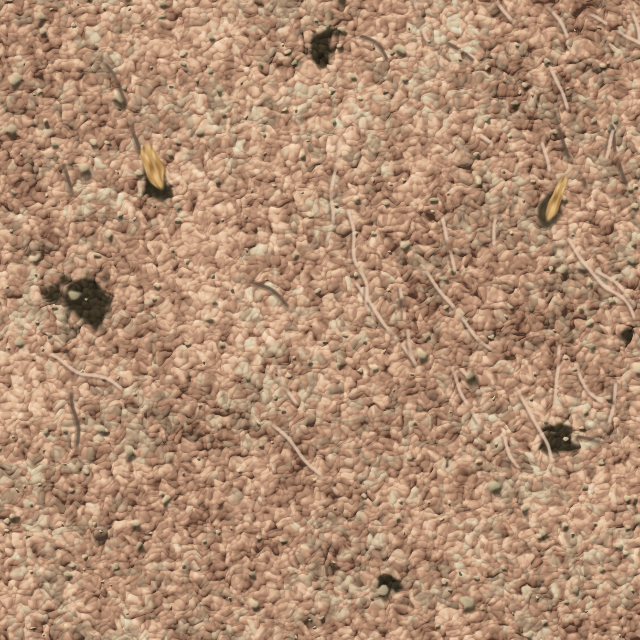
This texture is drawn by a Shadertoy shader. Its source:

```glsl
// Dry gritty soil seen from above: soft lit grains at two sizes set the tone,
// which a colour ramp turns into browns. Pebbles with shadows, dark hollows,
// dead stalks and two seed pods are scattered over it.

const vec2 LIGHT = vec2(-0.4, 0.92);
const vec3 SHADOW = vec3(0.17, 0.15, 0.10);

vec2 hash2(vec2 p) {
    vec3 q = fract(p.xyx * vec3(0.1031, 0.1030, 0.0973));
    q += dot(q, q.yzx + 33.33);
    return fract((q.xx + q.yz) * q.zy);
}

float noise(vec2 p) {
    vec2 i = floor(p), f = fract(p);
    f = f * f * (3.0 - 2.0 * f);
    return mix(mix(hash2(i).x, hash2(i + vec2(1, 0)).x, f.x),
               mix(hash2(i + vec2(0, 1)).x, hash2(i + vec2(1, 1)).x, f.x), f.y);
}

// Smooth cellular grains: x is a tone centred on zero, y a hue number
vec2 grains(vec2 p) {
    vec2 cell = floor(p), sum = vec2(0);
    float total = 0.0;
    for (int y = -1; y <= 1; y++)
    for (int x = -1; x <= 1; x++) {
        vec2 id = cell + vec2(x, y);
        vec2 d = p - id - hash2(id);
        vec2 look = hash2(id + 71.3);
        float weight = exp(-10.0 * dot(d, d));
        sum += weight * vec2((look.x - 0.5) * 2.6 + 1.8 * dot(d, LIGHT), look.y);
        total += weight;
    }
    float gap = -log(total + 1e-5) / 10.0;
    return sum / total - vec2(1.6 * (gap - 0.14), 0.0);
}

// Tone in standard deviations to soil colour
vec3 soilRamp(float t) {
    vec3 c = mix(vec3(0.30, 0.21, 0.16), vec3(0.52, 0.37, 0.29), clamp((t + 2.2) / 0.9, 0.0, 1.0));
    c = mix(c, vec3(0.62, 0.475, 0.38), clamp((t + 1.3) / 0.7, 0.0, 1.0));
    c = mix(c, vec3(0.75, 0.58, 0.47), clamp((t + 0.6) / 1.0, 0.0, 1.0));
    c = mix(c, vec3(0.87, 0.72, 0.59), clamp((t - 0.4) / 0.9, 0.0, 1.0));
    return mix(c, vec3(0.96, 0.86, 0.75), clamp((t - 1.4) / 1.4, 0.0, 1.0));
}

// Scattered stones, each with a shadow on the side away from the light
vec3 addPebbles(vec3 col, vec2 p, float density) {
    vec2 cell = floor(p);
    for (int y = -1; y <= 1; y++)
    for (int x = -1; x <= 1; x++) {
        vec2 id = cell + vec2(x, y), look = hash2(id + 19.7);
        if (look.x > density) continue;
        vec2 d = p - id - hash2(id + 5.1);
        d += 0.16 * (vec2(noise(p * 5.0), noise(p * 5.0 + 40.0)) - 0.5);
        float r = mix(0.08, 0.2, look.y * look.y);
        float shade = 1.0 - smoothstep(r * 0.4, r * 1.3, length(d + LIGHT * r * 1.1));
        float stone = 1.0 - smoothstep(r * 0.5, r * 1.15, length(d * vec2(0.85, 1.1)));
        vec3 rock = mix(vec3(0.74, 0.69, 0.55), vec3(0.93, 0.84, 0.69), fract(look.x * 57.0));
        col = mix(col, SHADOW, 0.7 * shade);
        col = mix(col, rock * (0.95 + 0.25 * dot(d, LIGHT) / r), 0.85 * stone);
    }
    return col;
}

// Thin bent stalks, mostly falling to the right; every fourth is a dark twig
vec3 addStalks(vec3 col, vec2 uv, float px) {
    for (float i = 0.0; i < 40.0; i++) {
        vec2 place = hash2(vec2(i, 3.7)), look = hash2(vec2(i, 48.2));
        vec2 d = uv - vec2(1.0 - pow(place.x, 1.5), 0.28 + 0.72 * place.y);
        float angle = -1.05 + (look.x - 0.5) * 1.5;
        vec2 dir = vec2(cos(angle), sin(angle));
        float along = dot(d, dir), reach = mix(0.025, 0.1, look.y * look.y);
        float bend = 0.014 * (noise(vec2(along * 22.0, i * 7.0)) - 0.5);
        float across = dot(d, vec2(-dir.y, dir.x)) + bend;
        float ends = 1.0 - smoothstep(reach * 0.8, reach, abs(along));
        float worn = ends * smoothstep(0.1, 0.5, noise(vec2(along * 50.0, i)));
        float line = 1.0 - smoothstep(0.0009, 0.0027 + px, abs(across));
        float under = 1.0 - smoothstep(0.0007, 0.003 + px, abs(across + 0.0035));
        bool twig = mod(i, 4.0) < 0.5;
        col = mix(col, vec3(0.40, 0.31, 0.25), 0.4 * under * worn);
        col = mix(col, twig ? vec3(0.36, 0.30, 0.25) : vec3(0.91, 0.79, 0.69), 0.8 * line * worn);
    }
    return col;
}

void mainImage(out vec4 fragColor, in vec2 fragCoord) {
    vec2 uv = fragCoord / iResolution.y;
    float px = 1.0 / iResolution.y;

    // Soil
    vec2 warp = vec2(noise(uv * 60.0), noise(uv * 60.0 + 90.0)) - 0.5;
    vec2 coarse = grains(uv * 80.0 + warp * 1.2);
    vec2 fine = grains(uv * 140.0 + 31.0 + warp);
    float broad = noise(uv * 6.0 + 2.0) + noise(uv * 26.0) - 1.0;
    float mottle = noise(uv * 105.0 + 17.0) - 0.5;
    float tone = 0.75 * coarse.x + 0.55 * fine.x + 1.1 * broad + 0.6 * mottle;
    vec3 col = soilRamp(tone + 0.3);
    float grey = smoothstep(0.52, 0.75, 0.6 * coarse.y + 0.4 * noise(uv * 12.0 + 60.0));
    col *= mix(vec3(1), vec3(0.94, 1.02, 1.03), grey);

    // Ragged hollows, shrinking in turn
    for (float i = 0.0; i < 6.0; i++) {
        vec2 d = uv - fract(vec2(0.13, 0.53) + i * vec2(0.37, 0.39));
        float r = 0.046 / (1.0 + 0.4 * i);
        float edge = length(d * vec2(0.9, 1.1)) + r * (noise(uv * 60.0 + i) - 0.5) + 0.003 * coarse.x;
        float depth = 1.0 - smoothstep(r * 0.6, r * 1.15, edge);
        col = mix(col, SHADOW * (1.0 + 0.2 * fine.x), 0.9 * depth);
    }

    col = addPebbles(col, uv * 34.0, 0.22);
    col = addPebbles(col, uv * 19.0 + 50.0, 0.17);
    col = addStalks(col, uv, px);

    // Seed pods leaning opposite ways, shaded below
    for (float i = 0.0; i < 2.0; i++) {
        vec2 d = uv - vec2(0.24 + 0.63 * i, 0.74 - 0.05 * i);
        vec2 axis = normalize(vec2(0.35 - 0.7 * i, -1.0));
        vec2 q = vec2(dot(d, vec2(-axis.y, axis.x)), dot(d, axis));
        q.x += 0.006 * (noise(uv * 50.0) - 0.5);
        float shade = length((q - vec2(-0.003, 0.018)) / vec2(0.018, 0.036));
        float pod = length(q / vec2(0.016 - 0.005 * i, 0.042));
        vec3 husk = mix(vec3(0.60, 0.43, 0.24), vec3(0.93, 0.78, 0.54), noise(q * vec2(280.0, 60.0)));
        col = mix(col, SHADOW, 0.75 * (1.0 - smoothstep(0.7, 1.15, shade)));
        col = mix(col, husk, 1.0 - smoothstep(0.75, 1.0, pod));
    }
    fragColor = vec4(clamp(col, 0.0, 1.0), 1.0);
}
```
